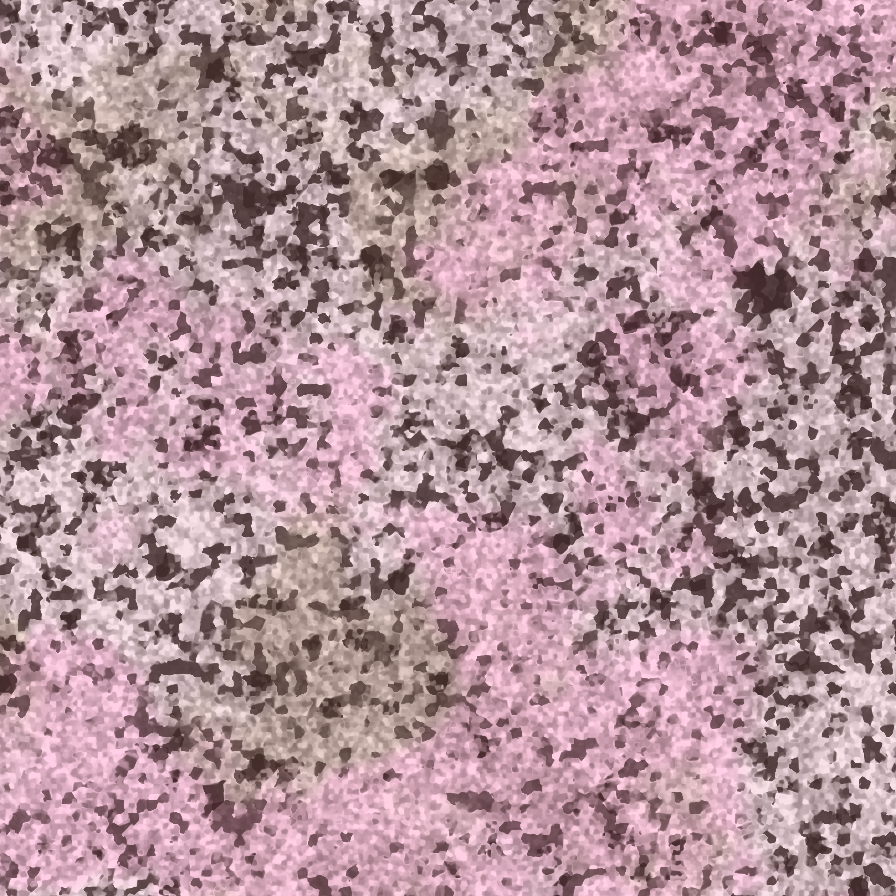
Give the GLSL for this texture, as a Shadertoy shader.

```glsl
#define DARK_MINERAL vec3(0.24, 0.155, 0.155)
#define PALE_MINERAL vec3(0.94, 0.835, 0.86)
#define PINK_SHIFT   vec3(0.03, -0.06, 0.005)
#define BROWN_SHIFT  vec3(-0.01, -0.015, -0.07)
#define PATCH_SCALE  4.5
#define CLUSTER_SCALE 17.0
#define BIG_SCALE    44.0
#define GRAIN_SCALE  84.0
#define SPECK_SCALE  175.0
#define GRAIN_CUT    0.70
#define BASE_TONE    0.85
#define STREAK_DIR   vec2(0.6, -0.8)

vec3 hash3(vec2 cell) {
    vec3 q = fract(vec3(cell.xyx) * vec3(0.1031, 0.1030, 0.0973));
    q += dot(q, q.yzx + 33.33);
    return fract((q.xxy + q.yzz) * q.zyx);
}

// Cellular noise: random cell values blended by distance to their centres
float softCells(vec2 p, float sharpness) {
    vec2 cell = floor(p);
    float sum = 0.0, weightSum = 0.0;
    for (int y = -1; y <= 1; y++) {
        for (int x = -1; x <= 1; x++) {
            vec2 neighbour = cell + vec2(x, y);
            vec3 h = hash3(neighbour);
            vec2 d = neighbour + 0.15 + 0.7 * h.xy - p;
            float weight = exp(-sharpness * dot(d, d));
            sum += weight * h.z;
            weightSum += weight;
        }
    }
    return sum / weightSum;
}

// Broad patches with ragged borders
float patches(vec2 p) {
    return 0.6 * softCells(p, 5.0)
         + 0.27 * softCells(p * 2.3 + 31.0, 6.0)
         + 0.13 * softCells(p * 6.1 + 57.0, 6.0);
}

void mainImage(out vec4 fragColor, in vec2 fragCoord) {
    vec2 uv = fragCoord / iResolution.y;

    // Slow bends and a frame stretched along the streaks
    vec2 bent = uv + 0.012 * sin(uv.yx * 19.0 + 3.0 * sin(uv * 7.0));
    vec2 streakPos = vec2(0.45 * dot(bent, STREAK_DIR),
                          dot(bent, vec2(-STREAK_DIR.y, STREAK_DIR.x)));

    // Regional variation
    float pink = smoothstep(0.46, 0.70, patches(bent * PATCH_SCALE + 12.0));
    float brown = smoothstep(0.48, 0.70, patches(bent * PATCH_SCALE + 143.0));
    brown *= 1.0 - 0.8 * pink;
    float cluster = softCells(bent * CLUSTER_SCALE + 71.0, 6.0);
    float streak = softCells(streakPos * CLUSTER_SCALE + 205.0, 6.0);
    float density = 0.20 * (cluster - 0.5) + 0.18 * (streak - 0.5) - 0.11 * pink;

    // Grain fields, from specks to large crystals
    float speck = softCells(uv * SPECK_SCALE + 9.0, 9.0);
    float mottle = softCells(uv * SPECK_SCALE * 0.6 + 87.0, 8.0);
    float ragged = 0.22 * (speck - 0.5);
    float grain = softCells(uv * GRAIN_SCALE + 4.0 + 0.3 * speck, 11.0);
    float big = softCells(uv * BIG_SCALE + 39.0 + 0.3 * mottle, 11.0);
    float grainMask = smoothstep(-0.12, 0.12, grain + ragged + density - GRAIN_CUT);
    float bigMask = smoothstep(-0.08, 0.08, big + ragged + density - GRAIN_CUT - 0.17);

    // Light to dark tone of the stone
    float tone = BASE_TONE + 0.40 * (speck - 0.5) + 0.25 * (mottle - 0.5);
    tone += 0.16 * (0.5 - streak) - 0.13 * brown;
    tone *= 1.0 - (0.82 - 0.15 * brown - 0.12 * pink) * grainMask;
    tone *= 1.0 - 0.85 * bigMask;
    tone = clamp(tone, 0.0, 1.06);

    // Mineral colours with regional tints
    vec3 color = mix(DARK_MINERAL, PALE_MINERAL, tone);
    color += (PINK_SHIFT * pink + BROWN_SHIFT * brown) * (0.3 + 0.7 * tone);
    color += vec3(-0.01, 0.01, 0.008) * (1.0 - pink) * tone;
    fragColor = vec4(clamp(color, 0.0, 1.0), 1.0);
}
```
